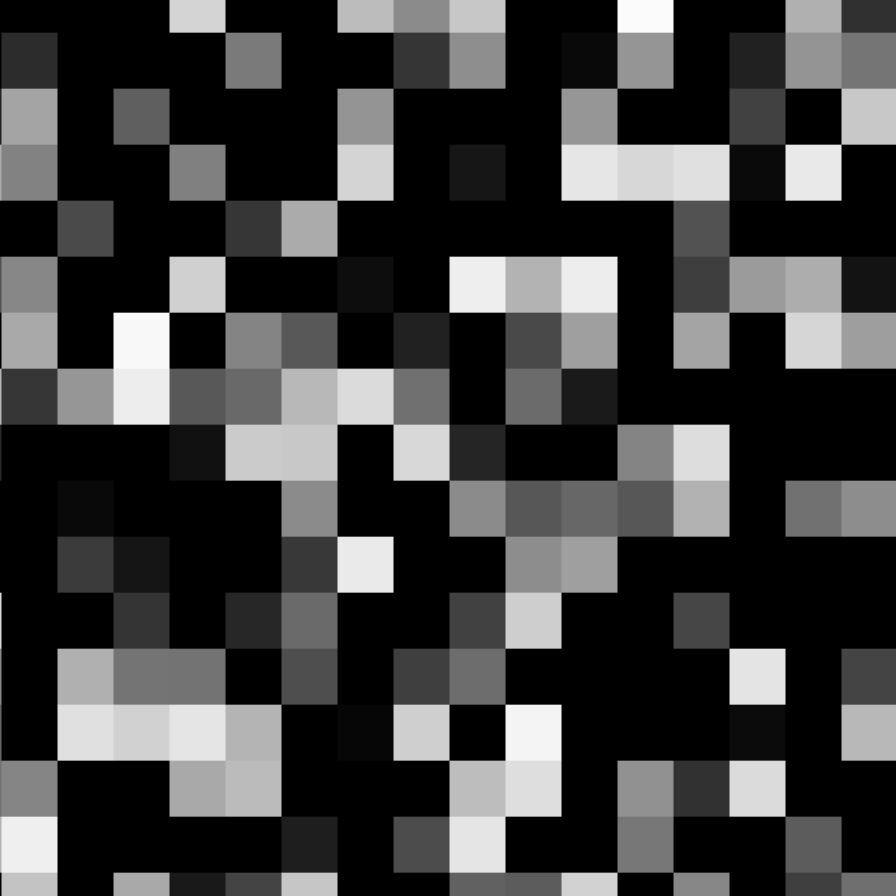
Give the GLSL for this texture, as a three.js fragment shader.

```glsl
varying vec2 vUv;

const float CELLS = 16.0;                     // squares across the canvas
const vec2 GRID_SHIFT = vec2(0.027, 0.417);   // grid offset, in cells
const float EDGE = 0.012;                     // half width of a soft edge, in cells
const float BLACK_SHARE = 0.5;                // part of the cells left black
const vec2 SEED = vec2(37.0, 91.0);

float hash(vec2 p) {
  vec3 q = fract(p.xyx * 0.1031);
  q += dot(q, q.yzx + 33.33);
  return fract((q.x + q.y) * q.z);
}

// Half of the cells clip to black, the rest spread evenly up to white
float cellGrey(vec2 cell, float blackShare) {
  return max(0.0, (hash(cell + SEED) - blackShare) / (1.0 - blackShare));
}

// Flat square cells, blended only in a thin band along their borders
float greyMosaic(vec2 p, float edge, float blackShare) {
  vec2 q = p - 0.5;
  vec2 cell = floor(q);
  vec2 blend = smoothstep(0.5 - edge, 0.5 + edge, q - cell);
  float lower = mix(cellGrey(cell, blackShare),
                    cellGrey(cell + vec2(1.0, 0.0), blackShare), blend.x);
  float upper = mix(cellGrey(cell + vec2(0.0, 1.0), blackShare),
                    cellGrey(cell + vec2(1.0, 1.0), blackShare), blend.x);
  return mix(lower, upper, blend.y);
}

void main() {
  float grey = greyMosaic(vUv * CELLS - GRID_SHIFT, EDGE, BLACK_SHARE);
  gl_FragColor = vec4(vec3(grey), 1.0);
}
```
